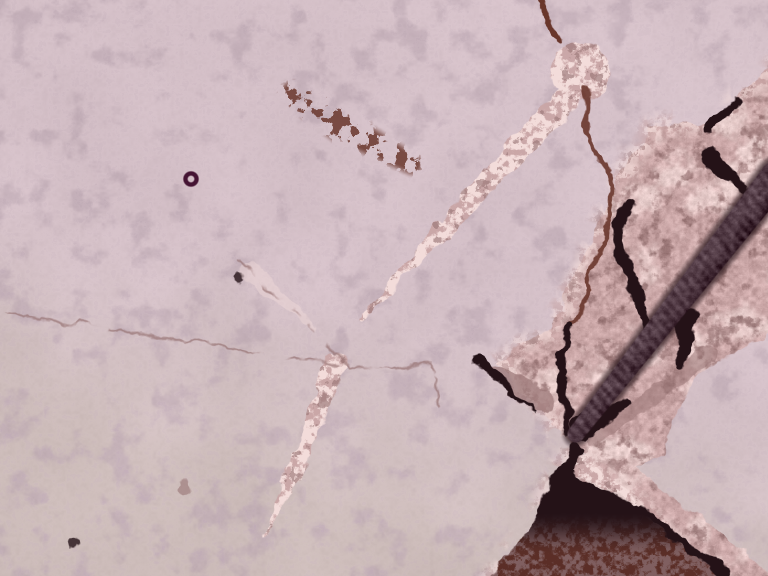
Reproduce this texture procedurally as a WebGL 2 fragment shader.

```glsl
#version 300 es
precision highp float;
// Cracked concrete wall: a mottled lilac face with chipped seams and rust,
// broken open at the right to show rubble, a steel bar and a dark cavity.
uniform vec2 u_resolution;
out vec4 outColor;

const vec2 CANVAS = vec2(7.68, 5.76);
const vec3 LIGHT = vec3(.84, .76, .79);
const vec3 DARK = vec3(.75, .67, .71);
const vec3 WARM = vec3(.81, .745, .735);
const vec3 CHIP = vec3(.96, .87, .86);
const vec3 STONE = vec3(.79, .65, .65);
const vec3 BROWN = vec3(.59, .45, .45);
const vec3 RUST = vec3(.41, .21, .17);
const vec3 STEEL = vec3(.33, .24, .28);
const vec3 SHADOW = vec3(.14, .07, .09);
const float ROUGHNESS = .14;

const vec2 RUBBLE[8] = vec2[8](vec2(7.8, 5.15), vec2(7.1, 4.55), vec2(6.5, 4.5),
  vec2(6.1, 3.8), vec2(5.5, 2.45), vec2(4.95, 2.15), vec2(5.74, 1.3), vec2(7.8, -.6));
const vec2 FACE[8] = vec2[8](vec2(7.8, 2.5), vec2(7, 2.02), vec2(6.7, 1.55),
  vec2(6.62, 1.22), vec2(6.35, 1.06), vec2(7, .6), vec2(7.35, .3), vec2(7.8, -.05));
const vec2 CAVITY[8] = vec2[8](vec2(5.76, 1.36), vec2(5.42, .82), vec2(5.3, .5),
  vec2(4.85, -.1), vec2(7.35, -.1), vec2(6.4, .69), vec2(5.72, 1.05), vec2(5.84, 1.24));
const vec2 RIM_CRACK[5] = vec2[5](vec2(5.85, 4.85), vec2(5.9, 4.32), vec2(6.13, 4),
  vec2(6.05, 3.35), vec2(5.72, 2.5));
const vec2 DEEP_CRACK[5] = vec2[5](vec2(6.28, 3.72), vec2(6.16, 3.5), vec2(6.2, 3.2),
  vec2(6.38, 2.85), vec2(6.5, 2.4));
const vec2 HAIR_CRACK[5] = vec2[5](vec2(2.4, 3.15), vec2(3.38, 2.2), vec2(3.5, 2.06),
  vec2(4.3, 2.12), vec2(4.4, 1.7));
const vec4 GAPS[6] = vec4[6](vec4(5.72, 2.5, 5.58, 2.2), vec4(5.58, 2.2, 5.7, 1.4),
  vec4(7.1, 4.5, 7.38, 4.76), vec4(7.08, 4.2, 7.5, 3.8), vec4(6.88, 2.55, 6.8, 2.1),
  vec4(5.85, 1.5, 6.3, 1.75));

float px;
vec3 col;
float hash(vec2 p) { return fract(sin(dot(p, vec2(127.1, 311.7))) * 43758.5); }
float noise(vec2 p) {
  vec2 i = floor(p), f = p - i, e = vec2(1, 0);
  f *= f * (3. - 2. * f);
  return mix(mix(hash(i), hash(i + e), f.x), mix(hash(i + e.yx), hash(i + 1.), f.x), f.y);
}
float fbm(vec2 p) {
  float sum = 0., amp = .53;
  for (int i = 0; i < 4; i++) { sum += amp * noise(p); p = p * 2.03 + 17.; amp *= .5; }
  return sum;
}
float ramp(float a, float b, float x) { x = clamp((x - a) / (b - a), 0., 1.); return x * x * (3. - 2. * x); }
// Blend a colour by weight, or inside a distance.
void tint(vec3 c, float a) { col = mix(col, c, a); }
void fill(vec3 c, float d, float a) { tint(c, a * ramp(px, -px, d)); }
// Segment s.xy to s.zw, radius a to b.
float seg(vec2 p, vec4 s, float a, float b) {
  vec2 e = s.zw - s.xy, w = p - s.xy;
  float t = clamp(dot(w, e) / dot(e, e), 0., 1.);
  return length(w - e * t) - mix(a, b, t);
}
float path(vec2 p, vec2 v[5]) {
  float d = 9.;
  for (int i = 0; i < 4; i++) d = min(d, seg(p, vec4(v[i], v[i + 1]), 0., 0.));
  return d;
}
float polygon(vec2 p, vec2 v[8]) {
  float d = 9., s = 1.;
  for (int i = 0; i < 8; i++) {
    vec2 a = v[i], b = v[(i + 7) % 8], e = b - a, w = p - a;
    d = min(d, seg(p, vec4(a, b), 0., 0.));
    bvec3 c = bvec3(p.y >= a.y, p.y < b.y, e.x * w.y > e.y * w.x);
    if (all(c) || all(not(c))) s = -s;
  }
  return s * d;
}

void main() {
  vec2 p = gl_FragCoord.xy / u_resolution * CANVAS;
  px = CANVAS.y / u_resolution.y;
  vec2 q = p + ROUGHNESS * (vec2(fbm(p * 6.), fbm(p * 6. + 40.)) - .5);
  float grain = fbm(p * 22.), mottle = fbm(p * 5. + 9.), broad = fbm(p * 1.3);

  // Wall face
  col = mix(LIGHT, WARM, ramp(4.6, 1.6, p.y + .25 * p.x + broad));
  tint(DARK, .7 * ramp(.5, .78, mottle) + .3 * ramp(.55, .75, grain));
  col += .05 * (broad + grain - 1.);
  vec3 wall = col;

  // Rust streak, ring and spots
  float streak = min(seg(p, vec4(2.92, 4.82, 3.55, 4.42), .07, .13),
    seg(p, vec4(3.5, 4.45, 4.12, 4.12), .1, .05));
  tint(RUST, .85 * ramp(.53, .6, fbm(p * 11. + 3.) - .6 * streak) * ramp(.1, 0., streak));
  fill(vec3(.27, .08, .2), abs(length(p - vec2(1.91, 3.97)) - .055) - .022, 1.);
  fill(SHADOW, min(length(q - vec2(.75, .32)), length(q - vec2(2.39, 2.97))) - .05, .8);
  fill(BROWN, length(q - vec2(1.85, .89)) - .06, .6);

  // Chipped seams and hairline cracks
  float seam = min(seg(q, vec4(5.66, 4.78, 3.62, 2.58), .14, .025),
    seg(q, vec4(3.36, 2.1, 3, 1.16), .11, .08));
  seam = min(seam, seg(q, vec4(3, 1.16, 2.66, .4), .08, .015));
  seam = min(seam, length(q - vec2(5.82, 5.05)) - .3);
  vec3 chips = mix(CHIP, STONE, ramp(.42, .64, fbm(p * 17. + 5.)));
  chips = mix(chips, BROWN, .65 * ramp(.6, .72, fbm(p * 14. + 30.)));
  fill(chips, seam, .95);
  fill(CHIP, seg(q, vec4(2.5, 3.05, 3.15, 2.45), .1, .02), .4);
  float hair = min(path(q, HAIR_CRACK), seg(q, vec4(0, 2.65, 3.4, 2.1), 0., 0.));
  tint(BROWN, .7 * ramp(.025, 0., hair) * ramp(.35, .55, mottle));
  fill(RUST, seg(q, vec4(5.4, 5.8, 5.58, 5.35), .03, .03), 1.);

  // Rubble with a pale broken rim
  float rubble = polygon(q, RUBBLE), cavity = polygon(q, CAVITY);
  vec3 stone = mix(STONE, CHIP, .7 * ramp(.45, .75, fbm(p * 4. + 22.)));
  stone = mix(stone, BROWN, .75 * ramp(.52, .74, fbm(p * 9. + 70.))) + .24 * (grain - .5);
  tint(chips, .6 * ramp(.16, 0., min(rubble, cavity)) * ramp(.4, .55, mottle));
  fill(mix(stone, chips, .7 * ramp(-.2, 0., rubble)), rubble, 1.);
  fill(BROWN, seg(q, vec4(4.95, 2.05, 5.42, 1.75), .06, .13), .7);
  fill(SHADOW, seg(q, vec4(4.74, 2.18, 5.38, 1.62), .055, .01), 1.);
  fill(BROWN, seg(q, vec4(5.95, 1.38, 7.05, 2.2), .06, .1), .55);

  // Cracks and gaps between stones
  fill(RUST, path(q, RIM_CRACK) - .025, .9);
  fill(SHADOW, path(q, DEEP_CRACK) - .05, 1.);
  for (int i = 0; i < 6; i++) fill(SHADOW, seg(q, GAPS[i], .03 + .02 * float(i), .03), 1.);

  // Lower slab, cavity and debris
  fill(wall, polygon(q, FACE), 1.);
  vec3 rock = mix(RUST, BROWN, ramp(.35, .65, grain));
  fill(mix(SHADOW, rock, .8 * ramp(.65, .2, p.y)), cavity, 1.);
  fill(chips, seg(q, vec4(5.85, 1.08, 6.33, .74), .12, .03), .9);
  fill(SHADOW, seg(q, vec4(6.4, .68, 7.25, 0), .03, .05), 1.);

  // Ribbed steel bar
  vec2 foot = vec2(5.76, 1.42), r = p - foot;
  float along = dot(r, vec2(.61, .79)), across = dot(r, vec2(.79, -.61));
  float steel = seg(p, vec4(foot, 7.76, 3.99), .085, .16);
  tint(SHADOW, .65 * ramp(.08, 0., steel));
  float ribs = .04 * sin(70. * along + 14. * across);
  fill(STEEL + ribs + .25 * (grain - .5) - .9 * max(across, 0.), steel, 1.);
  outColor = vec4(clamp(col, 0., 1.), 1);
}
```
